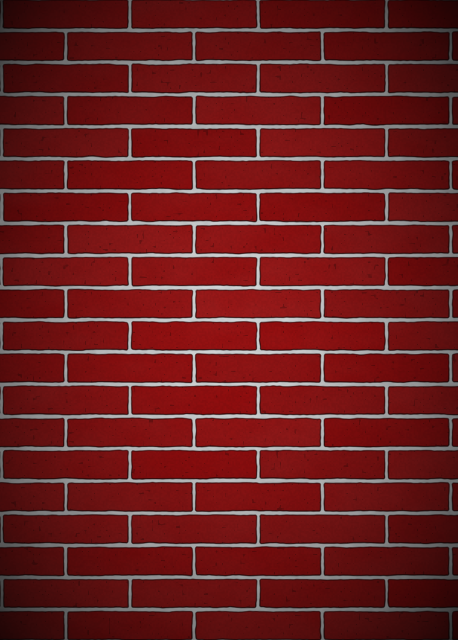
Give the GLSL for this texture, as a Shadertoy shader.

```glsl
// Red running-bond brick wall with pale mortar and a dark vignette.

const vec2 BRICK_PITCH = vec2(0.2005, 0.0503);  // in canvas heights
const vec2 WALL_ORIGIN = vec2(0.0025, 0.0475);
const vec2 JOINT_HALF = vec2(0.0025, 0.0031);
const float CORNER_RADIUS = 0.003;

const vec3 BRICK_DEEP = vec3(0.555, 0.052, 0.055);
const vec3 BRICK_PALE = vec3(0.575, 0.098, 0.098);
const vec3 MORTAR = vec3(0.82, 0.83, 0.835);

float hash(vec2 p) {
    vec3 q = fract(vec3(p.xyx) * 0.1031);
    q += dot(q, q.yzx + 33.33);
    return fract((q.x + q.y) * q.z);
}

float valueNoise(vec2 p) {
    vec2 i = floor(p), f = fract(p);
    f = f * f * (3.0 - 2.0 * f);
    return mix(mix(hash(i), hash(i + vec2(1, 0)), f.x),
               mix(hash(i + vec2(0, 1)), hash(i + vec2(1, 1)), f.x), f.y);
}

float fractalNoise(vec2 p) {
    float sum = 0.0, gain = 0.5;
    for (int i = 0; i < 3; i++) {
        sum += gain * valueNoise(p);
        p = p * 2.1 + 17.3;
        gain *= 0.5;
    }
    return sum / 0.875;
}

float roundedBox(vec2 p, vec2 halfSize, float radius) {
    vec2 q = abs(p) - halfSize + radius;
    return length(max(q, 0.0)) + min(max(q.x, q.y), 0.0) - radius;
}

// Signed distance to one brick, with hand-moulded wavy edges.
float brickDistance(vec2 local, vec2 id) {
    vec2 seed = id * vec2(7.3, 11.9) + 60.0;
    vec2 wave = vec2(valueNoise(local.yx * vec2(85.0, 30.0) + seed),
                     valueNoise(local * vec2(48.0, 30.0) + seed + 31.0)) - 0.5;
    vec2 halfSize = 0.5 * BRICK_PITCH - JOINT_HALF;
    float chips = valueNoise(local * 190.0 + seed) - 0.5;
    return roundedBox(local + wave * vec2(0.0014, 0.0019), halfSize, CORNER_RADIUS)
         + chips * 0.0007;
}

vec3 brickColor(vec2 p, vec2 local, vec2 id, float dist) {
    float tone = hash(id + 40.0);
    float blotch = fractalNoise(p * vec2(14.0, 26.0) + id * 5.0 + 80.0);
    vec3 color = mix(BRICK_DEEP, BRICK_PALE, clamp(tone + blotch - 0.5, 0.0, 1.0));
    color *= 0.97 + 0.06 * hash(id + 71.0);

    // Fine grain and sparse pits.
    color *= 0.96 + 0.08 * valueNoise(p * 420.0 + 9.0);
    color *= 1.0 - 0.22 * smoothstep(0.86, 0.97, valueNoise(p * 210.0 + 50.0));

    // Dark rim, heavier along the lower edge.
    float lower = smoothstep(0.3, -0.45, local.y / BRICK_PITCH.y);
    float rim = smoothstep(-0.0026, -0.0002, dist);
    return color * (1.0 - rim * mix(0.42, 0.66, lower));
}

vec3 mortarColor(vec2 p, float dist) {
    float grain = 0.93 + 0.10 * fractalNoise(p * vec2(90.0, 150.0) + 20.0);
    float contact = smoothstep(0.0, 0.0018, dist);
    return MORTAR * grain * mix(0.68, 1.0, contact);
}

float vignette(vec2 uv) {
    vec2 c = 2.0 * uv - 1.0;
    return max(1.0 - 0.395 * dot(c, c), 0.0);
}

void mainImage(out vec4 fragColor, in vec2 fragCoord) {
    vec2 p = fragCoord / iResolution.y;
    float pixel = 1.0 / iResolution.y;

    // Alternate courses shift by half a brick.
    vec2 cell = (p - WALL_ORIGIN) / BRICK_PITCH;
    cell.x += 0.5 * mod(floor(cell.y), 2.0);
    vec2 id = floor(cell);
    vec2 local = (fract(cell) - 0.5) * BRICK_PITCH;

    float dist = brickDistance(local, id);
    float coverage = smoothstep(0.75 * pixel, -0.75 * pixel, dist);
    vec3 color = mix(mortarColor(p, dist), brickColor(p, local, id, dist), coverage);

    fragColor = vec4(color * vignette(fragCoord / iResolution.xy), 1.0);
}
```
